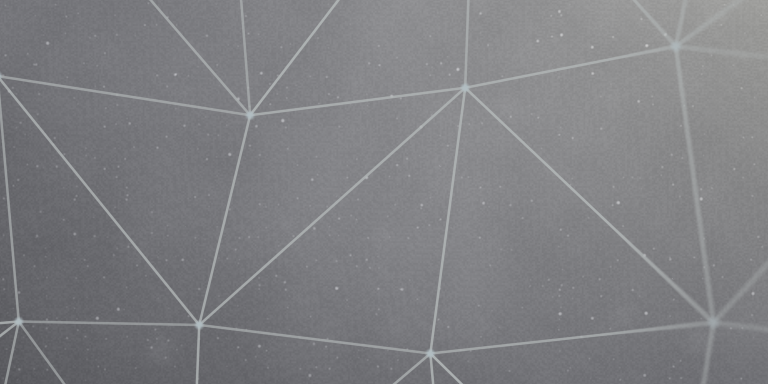
Write a Shadertoy shader that draws this background.

```glsl
float hash(vec2 p) {
    return fract(sin(dot(p, vec2(127.1, 311.7))) * 43758.5453);
}

vec2 hash2(vec2 p) {
    return vec2(hash(p), hash(p + 19.3));
}

float valueNoise(vec2 p) {
    vec2 id = floor(p), f = fract(p);
    f = f * f * (3.0 - 2.0 * f);
    return mix(mix(hash(id), hash(id + vec2(1, 0)), f.x),
               mix(hash(id + vec2(0, 1)), hash(id + vec2(1, 1)), f.x), f.y);
}

float segmentDistance(vec2 p, vec2 a, vec2 b) {
    vec2 ab = b - a;
    return length(p - a - ab * clamp(dot(p - a, ab) / dot(ab, ab), 0.0, 1.0));
}

// Mesh joint of a jittered grid
vec2 joint(vec2 id) {
    return id * vec2(0.6, 0.62) + vec2(-0.03, 0.16) + 0.2 * (hash2(id + 5.0) - 0.5);
}

float disc(float d, float radius, float blur) {
    return 1.0 - smoothstep(radius - blur, radius + blur, d);
}

// One randomly sized spot in some of the grid cells
float specks(vec2 p, float scale, float density, float radius, float blur) {
    vec2 id = floor(p * scale);
    vec2 rnd = hash2(id + scale);
    vec2 center = 0.25 + 0.5 * hash2(id + scale + 71.0);
    float d = length(fract(p * scale) - center) / scale;
    return step(rnd.x, density) * (0.3 + 0.7 * rnd.y) * disc(d, radius * (0.5 + 0.5 * rnd.y), blur);
}

// Threads (x) and joints (y), drifting out of focus to the right
vec2 mesh(vec2 p, float pixel) {
    float defocus = smoothstep(1.55, 1.95, p.x);
    float width = mix(0.0033, 0.0075, defocus);
    float blur = 0.7 * pixel + 0.005 * defocus;
    vec2 cell = floor((p - vec2(-0.03, 0.16)) / vec2(0.6, 0.62));
    vec2 cover = vec2(0.0);
    for (int y = -1; y <= 1; y++)
    for (int x = -1; x <= 1; x++) {
        vec2 id = cell + vec2(x, y);
        vec2 a = joint(id), right = joint(id + vec2(1, 0));
        vec2 up = joint(id + vec2(0, 1)), across = joint(id + vec2(1, 1));
        bool rising = mod(id.x, 2.0) > 0.5;
        vec3 d = vec3(segmentDistance(p, a, right), segmentDistance(p, a, up),
                      rising ? segmentDistance(p, a, across) : segmentDistance(p, right, up));
        for (int i = 0; i < 3; i++) {
            float strength = 0.65 + 0.35 * hash(id + 31.0 * float(i));
            cover.x = max(cover.x, strength * disc(d[i], width, blur));
        }
        cover.y = max(cover.y, disc(length(p - a), 0.010 + 0.004 * defocus, 0.004 + blur));
    }
    return cover * mix(1.0, 0.42, defocus);
}

void mainImage(out vec4 fragColor, in vec2 fragCoord) {
    vec2 uv = fragCoord / iResolution.xy;
    vec2 p = fragCoord / iResolution.y;
    float pixel = 1.0 / iResolution.y;

    // Grey backdrop, lit from the upper right
    vec2 fromCenter = p - vec2(1.05, 0.5);
    float corner = uv.x * uv.x * uv.y;
    float light = 0.365 + 0.08 * uv.x + 0.09 * uv.y + 0.075 * corner
                + 0.06 * exp(-2.5 * dot(fromCenter, fromCenter));
    light += 0.025 * (valueNoise(p * 5.0) - 0.5) + 0.015 * (valueNoise(p * 14.0) - 0.5);
    vec3 color = light + mix(vec3(0.0, 0.002, 0.020), vec3(0.004, 0.004, -0.006), corner);

    // Hazy spots and fine grain
    color += 0.03 * specks(p, 3.5, 0.6, 0.03, 0.03);
    color += 0.04 * (valueNoise(p * 230.0) - 0.5);

    // Dust, denser towards the lower left
    float dustiness = 1.0 - 0.5 * uv.x - 0.35 * uv.y;
    color += 0.22 * specks(p, 14.0, 0.45 * dustiness, 0.004, 0.003);
    color += 0.14 * specks(p, 38.0, 0.30 * dustiness, 0.0025, 0.003);

    // Pale threads tied at the joints
    vec2 cover = mesh(p, pixel);
    color = mix(color, vec3(0.70, 0.72, 0.72), 0.9 * cover.x);
    color = mix(color, vec3(0.70, 0.75, 0.77), 0.85 * cover.y);

    fragColor = vec4(color, 1.0);
}
```
